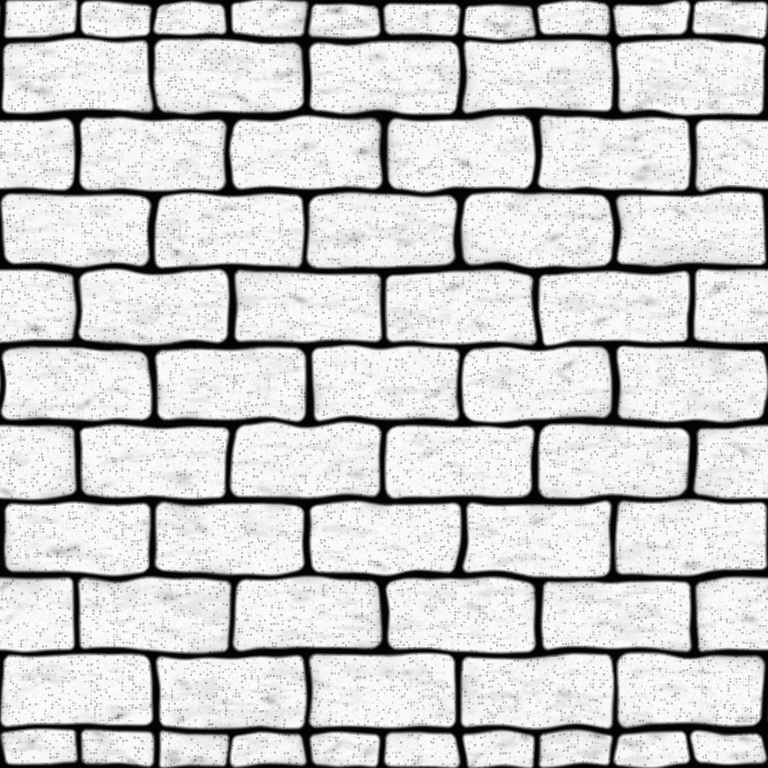
Reproduce this texture map procedurally as a Shadertoy shader.

```glsl
// Painted white brick wall: nine running-bond courses, five bricks across,
// capped top and bottom by half-height courses of ten small bricks.
// Each brick is a wobbly rounded box with soft black joints, grain and smudges.

float hash(vec2 p) {
    vec3 q = fract(p.xyx * vec3(0.1031, 0.1030, 0.0973));
    q += dot(q, q.yzx + 33.33);
    return fract((q.x + q.y) * q.z);
}

vec2 hash2(vec2 p) {
    return vec2(hash(p), hash(p + 71.7));
}

// Value noise that wraps after the given number of lattice cells.
float noise(vec2 p, float period) {
    vec2 i = floor(p), f = fract(p);
    f = f * f * (3.0 - 2.0 * f);
    vec2 a = mod(i, period), b = mod(i + 1.0, period);
    return mix(mix(hash(a), hash(vec2(b.x, a.y)), f.x),
               mix(hash(vec2(a.x, b.y)), hash(b), f.x), f.y);
}

float noise(vec2 p) {
    return noise(p, 4096.0);
}

float roundedBox(vec2 p, vec2 halfSize, float radius) {
    vec2 q = abs(p) - halfSize + radius;
    return length(max(q, 0.0)) + min(max(q.x, q.y), 0.0) - radius;
}

// Sparse dark pits, at most one in each fine cell.
float pits(vec2 p) {
    vec2 cell = floor(p);
    vec2 center = 0.3 + 0.4 * hash2(cell + 9.0);
    float strength = smoothstep(0.62, 1.0, hash(cell));
    return strength * (1.0 - smoothstep(0.15, 0.6, length(fract(p) - center)));
}

// Faint streaks, hairlines, blotches and pits on one brick face.
float faceWear(vec2 p, vec2 size, vec2 seed) {
    vec2 q = p + seed * 200.0 + 20.0;
    float middle = 1.0 - smoothstep(0.2, 0.5, abs(p.y) / size.y);
    float streak = noise(q * vec2(2.5, 9.0)) * 0.6 + noise(q * vec2(7.0, 23.0)) * 0.4;
    float wear = 0.07 * smoothstep(0.5, 0.85, streak) * middle;

    float vein = abs(noise(q * 5.0) + 0.4 * noise(q * 13.0) - 0.7);
    wear += 0.04 * (1.0 - smoothstep(0.0, 0.025, vein));

    for (int i = 0; i < 3; i++) {
        vec2 key = seed * 91.0 + float(i) * 13.7;
        vec2 offset = p - (hash2(key) - 0.5) * size * 0.8;
        offset.y -= offset.x * (hash(key + 5.0) - 0.5);
        float blotch = exp(-dot(offset * offset, vec2(90.0, 420.0)));
        wear += 0.2 * hash(key + 8.0) * blotch * (0.5 + noise(q * 14.0));
    }
    wear += 0.26 * pits(q * 24.0);
    return wear + 0.035 * (noise(q * 42.0) - 0.5);
}

void mainImage(out vec4 fragColor, in vec2 fragCoord) {
    vec2 wall = 10.0 * fragCoord / iResolution.xy;
    float pixel = 10.0 / min(iResolution.x, iResolution.y);

    // Shared bend of the joints, repeating with the tile.
    vec2 bend = vec2(noise(wall * 2.0, 20.0), noise(wall.yx * 2.0 + 7.0, 20.0)) - 0.5;
    vec2 p = wall + 0.075 * bend;

    // Course layout: half-height caps, full courses between them.
    float course = clamp(floor(p.y + 0.5), 0.0, 10.0);
    bool isCap = course < 0.5 || course > 9.5;
    vec2 size = isCap ? vec2(1.0, 0.5) : vec2(2.0, 1.0);
    float centerY = isCap ? mix(0.25, 9.75, course / 10.0) : course;
    float shift = isCap ? 0.0 : 1.0 - mod(course, 2.0);

    float along = (p.x - shift) / size.x;
    float column = mod(floor(along), 10.0 / size.x);
    vec2 local = vec2((fract(along) - 0.5) * size.x, p.y - centerY);
    vec2 seed = hash2(vec2(column, course) + 3.0);

    // Each brick has its own slight offset, ragged outline and corner radius.
    vec2 ragged = local + 0.024 * (seed - 0.5);
    vec2 q = local * 3.0 + seed * 60.0 + 10.0;
    ragged += 0.035 * (vec2(noise(q), noise(q + 31.0)) - 0.5);
    float radius = (0.1 + 0.08 * seed.x) * (isCap ? 0.7 : 1.0);
    float inset = isCap ? 0.008 : 0.014;
    float depth = -roundedBox(ragged, 0.5 * size - inset, radius);

    // White paint, with occasional grime creeping in from the joints.
    float paint = 0.975 - faceWear(local, size, seed);
    float grime = smoothstep(0.5, 0.9, noise(q * 0.8 + 17.0));
    paint -= 0.4 * grime * exp(-18.0 * max(depth, 0.0));

    float face = smoothstep(0.0, max(0.062, 1.5 * pixel), depth);
    fragColor = vec4(vec3(mix(0.015, clamp(paint, 0.0, 1.0), face)), 1.0);
}
```
